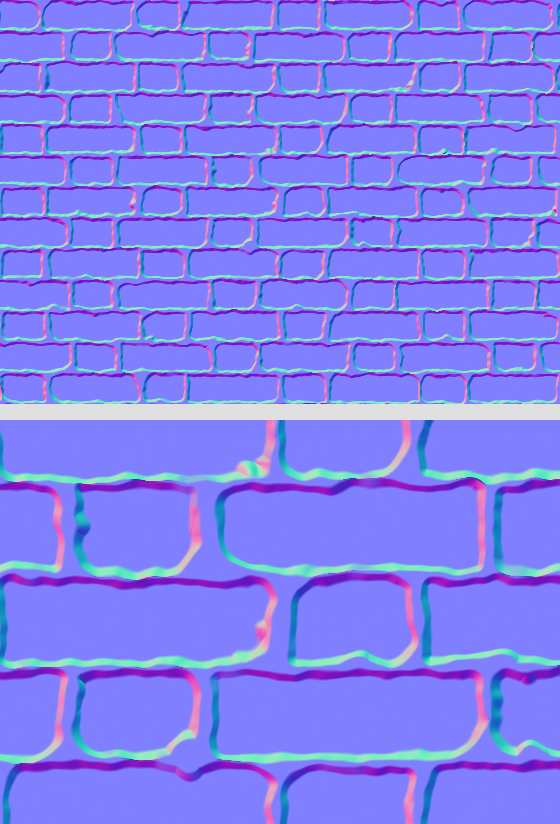
Top: the whole. Bottom: its middle third, enlarged.
A Shadertoy shader for this texture map:

```glsl
// Tangent-space normal map of a worn brick wall with alternating short and long bricks.

const vec2 WALL = vec2(18.0, 13.0);      // wall size, in units of one row
const float PERIOD = 4.5;                // one short and one long brick
const float SHORT_CELL = 1.48;           // share of the period for the short brick
const vec2 JOINT = vec2(0.165, 0.13);    // mortar gap between brick outlines
const float BEVEL = 0.041;               // half width of the bevel line
const vec3 FLAT_COLOR = vec3(0.5, 0.5, 1.0);
const float TILT = 0.87;                 // sideways lean of the bevel normal

vec2 hash2(vec2 p) {
    vec3 q = fract(p.xyx * vec3(0.1031, 0.1030, 0.0973));
    q += dot(q, q.yzx + 33.33);
    return fract((q.xx + q.yz) * q.zy);
}

float cornerDot(vec2 cell, vec2 corner, vec2 f) {
    return dot(hash2(cell + corner) * 2.0 - 1.0, f - corner);
}

float gradientNoise(vec2 p) {
    vec2 i = floor(p), f = p - i;
    vec2 u = f * f * f * (f * (f * 6.0 - 15.0) + 10.0);
    vec2 e = vec2(0.0, 1.0);
    return mix(mix(cornerDot(i, e.xx, f), cornerDot(i, e.yx, f), u.x),
               mix(cornerDot(i, e.xy, f), cornerDot(i, e.yy, f), u.x), u.y);
}

float roundedBox(vec2 p, vec2 halfSize, float radius) {
    vec2 q = abs(p) - halfSize + radius;
    return length(max(q, 0.0)) + min(max(q.x, q.y), 0.0) - radius;
}

// Signed distance to one brick; p is relative to its centre
float brick(vec2 p, vec2 halfSize, vec2 id) {
    vec2 rnd = hash2(id * 3.7 + 51.0);
    p -= (rnd - 0.5) * vec2(0.07, 0.03);
    halfSize += (rnd.yx - 0.5) * vec2(0.06, 0.02);

    // Each corner is worn by its own amount
    float wear = hash2(id * 5.3 + step(0.0, p) * 17.0 + 9.0).x;
    float d = roundedBox(p, halfSize, mix(0.06, 0.42, wear * wear));
    if (abs(d) > 0.4) return d;

    // Slow wobble, occasional dents and fine roughness
    vec2 seed = rnd * 40.0 + 60.0;
    float wobble = gradientNoise(p * 1.7 + seed);
    float rough = gradientNoise(p * 4.5 + seed.yx);
    return d + 0.12 * wobble + 0.3 * max(wobble - 0.3, 0.0) + 0.055 * rough;
}

// Sideways start of a row: running bond, slight drift and jitter
float rowShift(float row) {
    float jitter = (hash2(vec2(row, 7.0)).x - 0.5) * 0.06;
    return mod(row, 2.0) * PERIOD * 0.5 + mix(-0.13, 0.09, row / WALL.y) + jitter;
}

// Signed distance to the nearest brick of the wall
float wall(vec2 p) {
    float nearest = 1.0;
    float firstRow = floor(p.y - 0.5);
    for (int r = 0; r < 2; r++) {
        float row = firstRow + float(r);
        float x = p.x - rowShift(row);
        float firstBrick = 2.0 * floor(x / PERIOD) - 1.0;
        for (int b = 0; b < 4; b++) {
            float index = firstBrick + float(b);
            float isLong = mod(index, 2.0);
            float width = mix(SHORT_CELL, PERIOD - SHORT_CELL, isLong);
            float left = floor(index * 0.5) * PERIOD + isLong * SHORT_CELL;
            vec2 local = vec2(x - left - 0.5 * width, p.y - row - 0.5);
            vec2 halfSize = 0.5 * (vec2(width, 1.0) - JOINT);
            nearest = min(nearest, brick(local, halfSize, vec2(index, row)));
        }
    }
    return nearest;
}

void mainImage(out vec4 fragColor, in vec2 fragCoord) {
    vec2 uv = fragCoord / iResolution.xy;
    vec2 p = vec2(uv.x, 1.0 - uv.y) * WALL;   // rows counted downwards
    float pixel = WALL.y / iResolution.y;

    // Outward slope of the outline
    float d = wall(p);
    float eps = 0.02;
    vec2 slope = vec2(wall(p + vec2(eps, 0.0)), wall(p + vec2(0.0, eps))) - d;
    slope /= max(length(slope), 1e-4);

    // Bevel line, faded in worn places
    float soft = max(0.6 * pixel, 0.018);
    float line = 1.0 - smoothstep(BEVEL - soft, BEVEL + soft, abs(d));
    line *= mix(0.55, 1.0, smoothstep(-0.5, -0.15, gradientNoise(p * 2.3 + 80.0)));

    vec3 bevelNormal = vec3(slope * TILT, sqrt(1.0 - TILT * TILT));
    vec3 color = mix(FLAT_COLOR, 0.5 + 0.5 * bevelNormal, line);

    // Faint surface grain
    color.xy += 0.012 * gradientNoise(p * 9.0 + 30.0);
    fragColor = vec4(color, 1.0);
}
```
